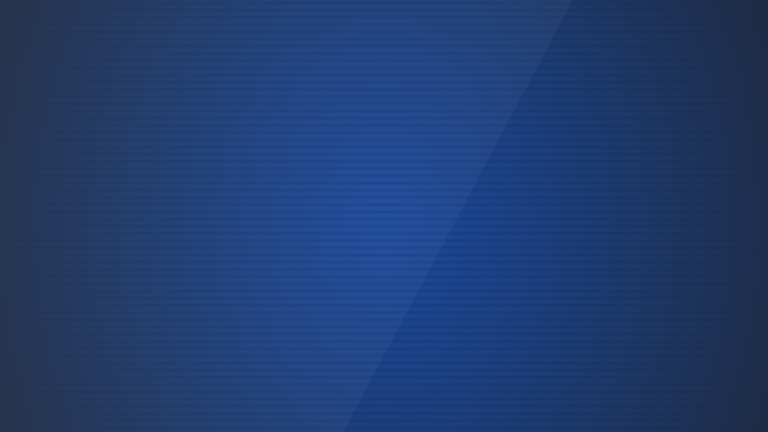
A Shadertoy shader for this background:

```glsl
// A blue backdrop: a tall elliptical glow fades to slate at the sides,
// crossed by fine dark horizontal stripes and covered on the left by a
// faint glass sheen with a slanted edge. All layers come from formulas.

const vec3  GLOW_COLOR   = vec3(0.105, 0.290, 0.625);
const vec3  RIM_COLOR    = vec3(0.118, 0.175, 0.275);
const vec2  GLOW_CENTER  = vec2(0.50, 0.48);
const vec2  GLOW_RADIUS  = vec2(0.52, 1.15);   // in canvas widths and heights
const float STRIPE_COUNT = 60.0;
const float STRIPE_PHASE = 0.42;               // in periods, from the top
const float STRIPE_DEPTH = 0.12;
const float SHEEN_ALPHA  = 0.035;
const float SHEEN_BOTTOM = 0.447;              // edge position at the bottom
const float SHEEN_TOP    = 0.746;              // edge position at the top

// Backdrop colour, with a gently rounded peak at the glow centre.
vec3 backdrop(vec2 uv, out float falloff) {
    float r = length((uv - GLOW_CENTER) / GLOW_RADIUS);
    falloff = clamp(sqrt(r * r + 0.006) - 0.04, 0.0, 1.0);
    return mix(GLOW_COLOR, RIM_COLOR, falloff);
}

// One soft dark line per period.
float stripes(float y) {
    float wave = 0.5 + 0.5 * cos(6.2831853 * ((1.0 - y) * STRIPE_COUNT - STRIPE_PHASE));
    return wave * wave;
}

// Coverage of the sheen to the left of its slanted edge.
float sheen(vec2 uv) {
    float edge = mix(SHEEN_BOTTOM, SHEEN_TOP, uv.y);
    float blur = 1.0 / iResolution.x;
    return 1.0 - smoothstep(-blur, blur, uv.x - edge);
}

void mainImage(out vec4 fragColor, in vec2 fragCoord) {
    vec2 uv = fragCoord / iResolution.xy;

    float falloff;
    vec3 color = backdrop(uv, falloff);

    // Stripes weaken toward the dark sides.
    color *= 1.0 - STRIPE_DEPTH * stripes(uv.y) * (1.0 - 0.75 * falloff);

    // Glass sheen.
    color = mix(color, vec3(1.0), SHEEN_ALPHA * sheen(uv));

    fragColor = vec4(color, 1.0);
}
```
